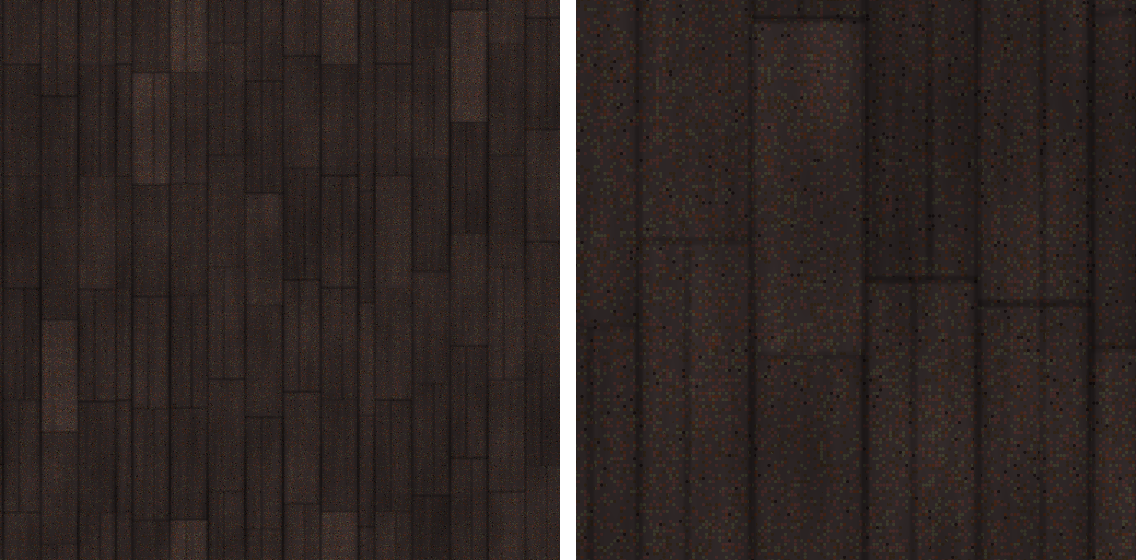
Left: the whole. Right: its middle third, enlarged.
A WebGL 1 fragment shader for this texture:

```glsl
precision highp float;

uniform vec2 u_resolution;

float hash(vec2 p) {
  vec3 q = fract(vec3(p.xyx) * 0.1031);
  q += dot(q, q.yzx + 33.33);
  return fract((q.x + q.y) * q.z);
}

float cornerSlope(vec2 cell, vec2 offset, vec2 period) {
  float angle = 6.2832 * hash(mod(cell, period) + period);
  return dot(vec2(cos(angle), sin(angle)), offset);
}

// Gradient noise that wraps after a whole number of cells
float noise(vec2 p, vec2 period) {
  vec2 i = floor(p), f = fract(p);
  vec2 s = f * f * f * (f * (f * 6.0 - 15.0) + 10.0);
  vec2 e = vec2(1.0, 0.0);
  float low = mix(cornerSlope(i, f, period), cornerSlope(i + e, f - e, period), s.x);
  float high = mix(cornerSlope(i + e.yx, f - e.yx, period), cornerSlope(i + 1.0, f - 1.0, period), s.x);
  return mix(low, high, s.y);
}

float wrappedNoise(vec2 uv, vec2 cells, float shift) {
  return noise(uv * cells + shift, cells);
}

// Column index, distance from its left edge, width; two columns are narrow
vec3 plankColumn(float x) {
  if (x < 3.0) return vec3(floor(x), fract(x), 1.0);
  if (x < 3.43) return vec3(3.0, x - 3.0, 0.43);
  if (x < 9.43) return vec3(4.0 + floor(x - 3.43), fract(x - 3.43), 1.0);
  if (x < 9.86) return vec3(10.0, x - 9.43, 0.43);
  return vec3(11.0 + floor(x - 9.86), fract(x - 9.86), 1.0);
}

float line(float dist, float halfWidth) {
  return 1.0 - smoothstep(halfWidth * 0.3, halfWidth, dist);
}

// Fine fibres in rust, umber, olive and near black
vec3 speckledWood(vec2 uv, float light) {
  vec2 grid = uv * 512.0;
  float pick = hash(floor(grid) + 17.0);
  float dot_ = 1.0 - smoothstep(0.35, 0.65, length(fract(grid) - 0.5));
  vec3 base = vec3(0.18, 0.15, 0.15);
  vec3 fleck = base;
  float more = clamp(1.0 + 1.2 * (light - 0.95), 0.6, 1.4);
  if (pick < 0.39 * more) fleck = vec3(0.18, 0.13, 0.07);
  if (pick < 0.28 * more) fleck = vec3(0.24, 0.24, 0.17);
  if (pick < 0.18 * more) fleck = vec3(0.28, 0.16, 0.15);
  if (pick < 0.05 * more) fleck = vec3(0.28, 0.14, 0.07);
  if (pick > 1.0 - 0.012 / (more * more)) fleck = vec3(0.08, 0.05, 0.05);
  return mix(base, fleck, dot_ * 0.85);
}

void main() {
  vec2 uv = gl_FragCoord.xy / u_resolution;

  // Plank layout, with staggered ends in each column
  vec3 column = plankColumn(mod(uv.x * 14.86 - 0.08, 14.86));
  float along = uv.y * 5.0 + hash(vec2(column.x, 7.0));
  float row = mod(floor(along), 5.0);
  float joint = mod(floor(along + 0.5), 5.0);
  float chance = hash(vec2(column.x + 3.0, row + 41.0));
  float shift = floor(chance * 60.0);

  // Board tone, long grain and broad wear
  float light = 0.86 + 0.16 * chance + 0.17 * smoothstep(0.88, 0.96, chance);
  light += 0.10 * wrappedNoise(uv, vec2(48.0, 4.0), shift);
  light += 0.11 * wrappedNoise(uv, vec2(130.0, 7.0), shift);
  light += 0.16 * wrappedNoise(uv, vec2(7.0, 6.0), 0.0);
  light += 0.10 * wrappedNoise(uv, vec2(22.0, 16.0), 0.0);

  // Main seams, darker where dirt has gathered
  float dirt = smoothstep(-0.2, 0.5, wrappedNoise(uv, vec2(9.0, 4.0), 3.0));
  float seam = min(column.y, column.z - column.y) / 14.86;
  light *= 1.0 - (0.20 + 0.22 * dirt) * line(seam, 0.0036);
  light *= 1.0 - (0.05 + 0.10 * dirt) * line(seam, 0.011);

  // Faint splits inside some wide boards
  float splitChance = hash(vec2(column.x + 23.0, row + 5.0));
  float splitAt = splitChance > 0.75 ? 0.43 : 0.57;
  float split = abs(column.y - splitAt) / 14.86;
  light *= 1.0 - 0.18 * step(0.5, splitChance) * step(0.9, column.z) * line(split, 0.0034);

  // Board ends, some nearly closed
  float end = abs(fract(along + 0.5) - 0.5) / 5.0;
  float endDepth = 0.04 + 0.22 * hash(vec2(column.x + 61.0, joint + 11.0));
  light *= 1.0 - endDepth * line(end, 0.0036);

  gl_FragColor = vec4(speckledWood(uv, light) * light, 1.0);
}
```
